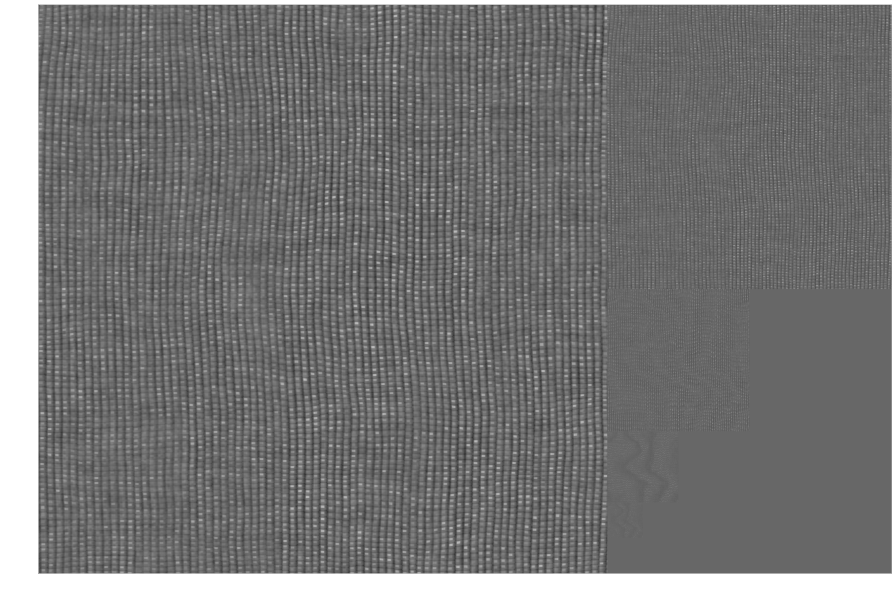
A WebGL 1 fragment shader for this texture map:

```glsl
precision highp float;
// Woven-fibre grey texture sheet: one large tile beside ever smaller, fainter copies.
uniform vec2 u_resolution;

float hash(vec2 p) {
  vec3 q = fract(vec3(p.xyx) * 0.1031);
  q += dot(q, q.yzx + 33.33);
  return fract((q.x + q.y) * q.z);
}

float noise(vec2 p) {
  vec2 cell = floor(p), f = fract(p);
  f = f * f * (3.0 - 2.0 * f);
  return mix(mix(hash(cell), hash(cell + vec2(1.0, 0.0)), f.x),
             mix(hash(cell + vec2(0.0, 1.0)), hash(cell + 1.0), f.x), f.y);
}

// Antialiased coverage of the box from lo to hi
float box(vec2 p, vec2 lo, vec2 hi, float pixel) {
  vec2 d = min(p - lo, hi - p);
  return clamp(min(d.x, d.y) / pixel + 0.5, 0.0, 1.0);
}

// Signed relief of the cloth; uv runs from the top left of a tile
float weave(vec2 uv) {
  // Threads lean and wander a little
  float bend = 0.016 * noise(uv * vec2(3.0, 4.0)) + 0.003 * noise(uv * vec2(25.0, 18.0));
  float across = (uv.x + bend) * 74.0;
  float thread = floor(across);
  float u = fract(across) - 0.5;

  // Cross fibres: beads along each thread, roughly in line with the neighbours
  float along = uv.y * 104.0 + 1.6 * noise(uv * vec2(9.0, 14.0)) + 0.5 * hash(vec2(thread, 7.0));
  float row = floor(along);
  float v = fract(along) - 0.5;
  float bead = hash(vec2(thread, row) + 19.0);

  // Contrast varies in long vertical bands and from thread to thread
  float band = noise(vec2(uv.x * 13.0 + 4.0, uv.y * 2.5));
  float strands = noise(vec2(across * 0.8, uv.y * 6.0 + 11.0));
  float ridge = 0.4 + 0.4 * band + 0.5 * strands;
  ridge += 0.25 * smoothstep(0.36, 0.5, uv.x);

  float gap = smoothstep(0.22, 0.5, abs(u));
  float crest = 1.0 - smoothstep(0.1, 0.36, abs(u + 0.08));
  float fleck = crest * (1.0 - smoothstep(0.08, 0.3, abs(v + 0.1)));
  float seam = smoothstep(0.25, 0.5, abs(v));

  float relief = 0.035 * crest - 0.085 * gap - 0.04 * seam;
  relief += fleck * (0.03 + 0.16 * bead * bead);
  relief *= ridge;

  // Fine vertical fibre, faint horizontal streaks and grain
  relief += 0.06 * (noise(vec2(across * 2.3, uv.y * 38.0)) - 0.5);
  relief += 0.045 * (noise(vec2(uv.x * 16.0, uv.y * 150.0)) - 0.5);
  relief += 0.06 * (noise(uv * vec2(240.0, 280.0)) - 0.5);
  return relief + 0.012;
}

void main() {
  vec2 p = gl_FragCoord.xy / u_resolution.y;
  // Sheet space: the large tile is one unit square, y pointing down
  vec2 sheet = vec2(p.x - 0.0643, 0.9922 - p.y) / 0.9513;
  float pixel = 1.0 / (0.9513 * u_resolution.y);

  // Each tile is half the size of the one before, with softer relief
  float shade = 0.402;
  vec2 corner = vec2(0.0);
  float size = 1.0;
  float strength = 1.0;
  for (int i = 0; i < 5; i++) {
    float inside = box(sheet, corner, corner + size, pixel);
    shade += inside * strength * weave((sheet - corner) / size);
    corner += i == 0 ? vec2(size, 0.0) : vec2(0.0, size);
    size *= 0.5;
    strength *= 0.55;
  }

  // Grey sheet on a white page
  float page = box(sheet, vec2(0.0), vec2(1.5, 1.0), pixel);
  gl_FragColor = vec4(vec3(mix(1.0, shade, page)), 1.0);
}
```
